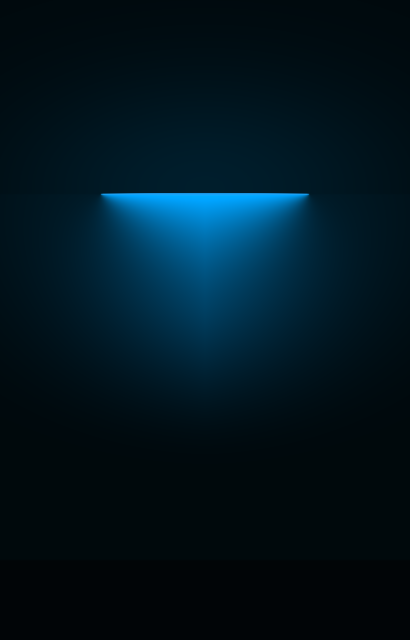
This background is drawn by a WebGL 1 fragment shader. Its source:

```glsl
precision highp float;
// A thin blue lamp bar in a dark room, shining downward over a black floor strip.
// The beam fades with the angle swept below the bar, measured from its nearer end;
// an elliptical haze surrounds it. Lengths are fractions of the canvas height.
uniform vec2 u_resolution;

const float HALF_BAR = 0.163;

// Soft haze around the lamp.
float haze(vec2 p) {
  vec2 q = (p - vec2(0.0, 0.01)) / vec2(0.31, 0.18);
  return 0.125 * exp(-dot(q, q));
}

// Light below the bar: angular falloff, then an elliptical fade with distance.
float beam(vec2 p, float pixel) {
  float depth = max(-p.y, 0.0);
  float angle = atan(depth, HALF_BAR - abs(p.x) + 1e-5);
  float reach = 1.0 - smoothstep(0.17, 0.43, length(p * vec2(0.75, 1.0)));
  float below = 1.0 - smoothstep(-pixel, pixel, p.y);
  return 0.9 * exp(-1.3 * angle) * reach * below;
}

// Bright filament, narrowing toward its ends.
float filament(vec2 p, float pixel) {
  float along = abs(p.x) / HALF_BAR;
  float thickness = 0.0008 + 0.0012 * max(1.0 - along * along, 0.0);
  float across = 1.0 - smoothstep(thickness - 0.5 * pixel, thickness + 0.5 * pixel, abs(p.y));
  return across * (1.0 - smoothstep(0.97, 1.01, along));
}

void main() {
  float pixel = 1.0 / u_resolution.y;
  vec2 p = (gl_FragCoord.xy - u_resolution * vec2(0.5, 0.6966)) * pixel;
  float height = gl_FragCoord.y * pixel;

  // Room and lamp light.
  vec3 color = vec3(0.0, 0.034, 0.048);
  color += vec3(0.0, 0.66, 1.0) * haze(p);
  color += vec3(0.0, 0.635, 1.0) * beam(p, pixel);
  color = mix(color, vec3(0.12, 0.66, 1.0), 0.85 * filament(p, pixel));

  // Floor strip along the bottom.
  float floorMask = 1.0 - smoothstep(0.125 - pixel, 0.125 + pixel, height);
  color = mix(color, vec3(0.005, 0.02, 0.027), floorMask);

  gl_FragColor = vec4(color, 1.0);
}
```
